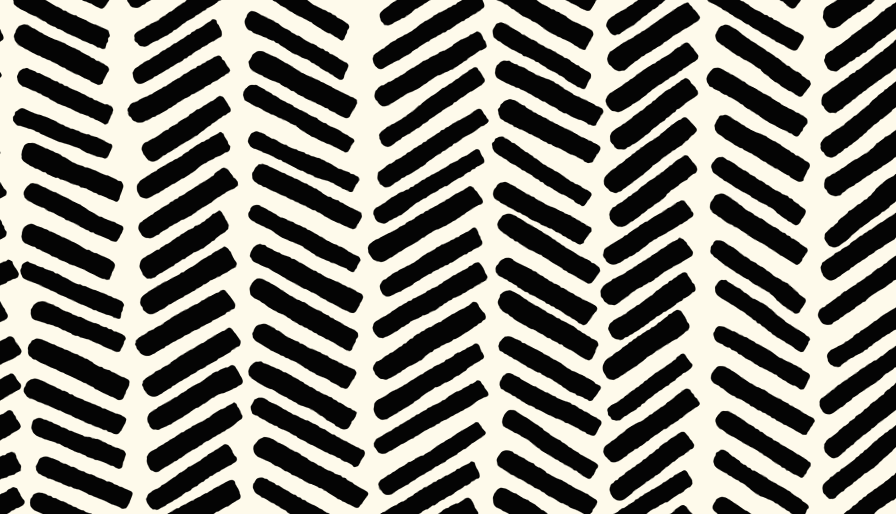
Give the GLSL for this pattern, as a WebGL 1 fragment shader.

```glsl
precision highp float;

uniform vec2 u_resolution;

const vec3 CREAM = vec3(0.995, 0.98, 0.92);
const vec3 INK = vec3(0.015);
const float COLUMN_STEP = 0.2225;
const float FIRST_CENTER = 0.1386;

float hash(vec2 p) {
    return fract(sin(dot(p, vec2(127.1, 311.7))) * 43758.5453);
}

// Random value in -1..1 for one property of one stroke
float vary(vec2 id, float property) {
    return 2.0 * hash(id + property * vec2(17.3, 5.9)) - 1.0;
}

float noise(vec2 p) {
    vec2 cell = floor(p);
    vec2 f = fract(p);
    f = f * f * (3.0 - 2.0 * f);
    float low = mix(hash(cell), hash(cell + vec2(1.0, 0.0)), f.x);
    float high = mix(hash(cell + vec2(0.0, 1.0)), hash(cell + 1.0), f.x);
    return 2.0 * mix(low, high, f.y) - 1.0;
}

float roundedBox(vec2 p, vec2 halfSize, float radius) {
    vec2 d = abs(p) - halfSize + radius;
    return length(max(d, 0.0)) + min(max(d.x, d.y), 0.0) - radius;
}

// Column layout: the middle columns bulge to the right, the left ones lean
float columnCenter(float column, float down) {
    float offset = (column - 3.7) / 1.3;
    float bulge = 0.034 * exp(-offset * offset);
    float lean = 0.045 * (down - 0.5) * max(0.0, 1.0 - column / 3.0);
    return FIRST_CENTER + COLUMN_STEP * column + bulge + lean;
}

// Strokes fall in even columns and rise in odd ones, steeper to the right
float columnSlope(float column) {
    float odd = mod(column, 2.0);
    return (0.46 + 0.03 * column + 0.08 * odd) * (1.0 - 2.0 * odd);
}

float columnPhase(float column) {
    return 0.43 - 0.08 * column - 0.043 * column * column;
}

// One brush bar: rounder on the left, blunt on the right, uneven edges
float brushStroke(vec2 p, vec2 id, float slope, float halfLength) {
    p -= vec2(0.009 * vary(id, 1.0), 0.005 * vary(id, 2.0));
    float angle = atan(slope) + 0.05 * vary(id, 3.0);
    float c = cos(angle);
    float s = sin(angle);
    vec2 q = vec2(c * p.x + s * p.y, c * p.y - s * p.x);

    float seed = 91.0 * hash(id);
    q.y += 0.0018 * noise(vec2(q.x * 22.0, seed));
    q.x += 0.12 * q.y * vary(id, 4.0);
    float halfWidth = 0.0192 + 0.0024 * vary(id, 5.0);
    halfWidth += 0.0014 * noise(vec2(q.x * 30.0, seed + 7.0));
    halfWidth += 0.012 * q.x * vary(id, 6.0);
    float roundness = q.x < 0.0 ? 0.85 : 0.38;
    vec2 size = vec2(halfLength * (1.0 + 0.06 * vary(id, 7.0)), halfWidth);
    float rough = 0.0009 * noise(q * 190.0 + seed);
    return roundedBox(q, size, halfWidth * roundness) + rough;
}

float columnDistance(vec2 p, float column) {
    float slope = columnSlope(column);
    float pitch = mix(0.0755, 0.083, smoothstep(5.0, 6.0, column));
    float phase = columnPhase(column);
    float halfLength = 0.108 + 0.009 * sin(1.3 * column - 2.0);
    float x = p.x - columnCenter(column, p.y);
    float sheared = p.y - slope * x;
    float nearestRow = floor(sheared / pitch - phase + 0.5);
    float d = 1.0;
    for (int k = -1; k <= 1; k++) {
        float row = nearestRow + float(k);
        vec2 local = vec2(x, p.y - (row + phase) * pitch);
        d = min(d, brushStroke(local, vec2(column, row), slope, halfLength));
    }
    return d;
}

void main() {
    // Height is one unit, measured downward from the top edge
    vec2 p = gl_FragCoord.xy / u_resolution.y;
    p.y = 1.0 - p.y;

    float nearestColumn = floor((p.x - FIRST_CENTER) / COLUMN_STEP + 0.5);
    float d = 1.0;
    for (int k = -1; k <= 1; k++) {
        d = min(d, columnDistance(p, nearestColumn + float(k)));
    }

    float edge = 0.8 / u_resolution.y;
    float paper = smoothstep(-edge, edge, d);
    gl_FragColor = vec4(mix(INK, CREAM, paper), 1.0);
}
```
